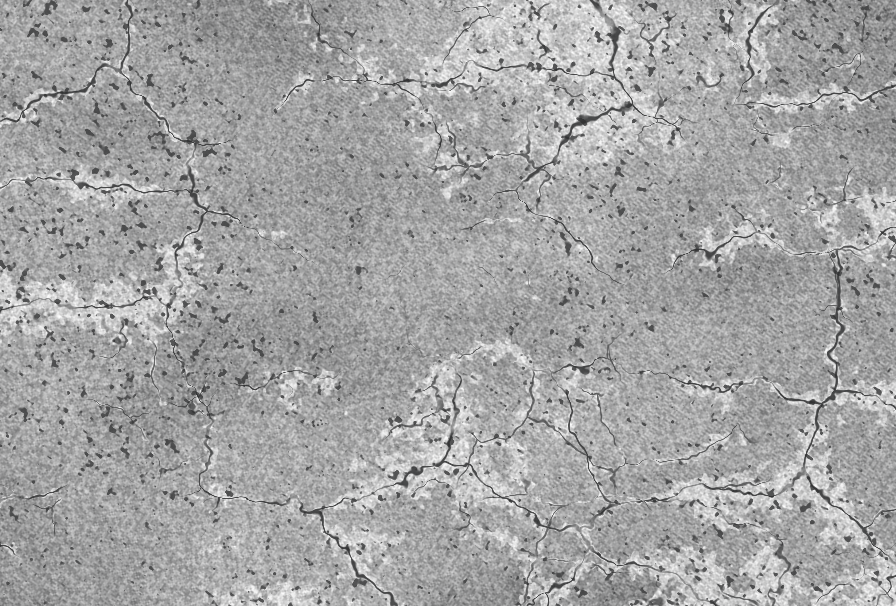
A WebGL 1 fragment shader for this texture:

```glsl
precision highp float;
// Weathered grey concrete with fine grain, dark pits and cracks edged by pale flaking.
uniform vec2 u_resolution;

float hash(vec2 p) {
  return fract(sin(dot(p, vec2(127.1, 311.7))) * 43758.5453);
}

float noise(vec2 p) {
  vec2 i = floor(p), f = fract(p);
  f = f * f * (3.0 - 2.0 * f);
  return mix(mix(hash(i), hash(i + vec2(1.0, 0.0)), f.x),
             mix(hash(i + vec2(0.0, 1.0)), hash(i + vec2(1.0, 1.0)), f.x), f.y);
}

float fbm(vec2 p) {
  float sum = 0.0, amplitude = 0.533;
  for (int i = 0; i < 4; i++) {
    sum += amplitude * noise(p);
    p = mat2(1.6, 1.2, -1.2, 1.6) * p + 17.3;
    amplitude *= 0.5;
  }
  return sum;
}

vec2 wander(vec2 p) {
  return vec2(noise(p), noise(p + 41.7)) - 0.5;
}

// Distance to the border between the two nearest scattered cell centres
float crackDistance(vec2 p) {
  vec2 cell = floor(p), nearest = vec2(9.0), second = vec2(9.0);
  for (int y = -1; y <= 1; y++) {
    for (int x = -1; x <= 1; x++) {
      vec2 id = cell + vec2(float(x), float(y));
      vec2 r = id + 0.1 + 0.8 * vec2(hash(id), hash(id + 57.3)) - p;
      if (dot(r, r) < dot(nearest, nearest)) {
        second = nearest;
        nearest = r;
      } else if (dot(r, r) < dot(second, second)) {
        second = r;
      }
    }
  }
  return dot(0.5 * (nearest + second), normalize(second - nearest));
}

// Dark line that thins out and breaks as its strength drops
float crackLine(float d, float width, float strength) {
  float w = width * strength;
  return (1.0 - smoothstep(0.3 * w, w + 0.0008, d)) * smoothstep(0.1, 0.6, strength);
}

void main() {
  vec2 p = gl_FragCoord.xy / u_resolution.y;
  vec2 uv = gl_FragCoord.xy / u_resolution;

  // Broad stains, darker towards the corners
  float tone = 0.705 + 0.19 * (fbm(p * 2.1 + 3.0) - 0.5);
  tone -= 0.17 * pow(length(uv - vec2(0.47, 0.58)), 2.5);
  tone -= 0.06 * smoothstep(0.5, 0.75, fbm(p * vec2(2.6, 5.0) + 31.0));
  tone += 0.04 * (noise(p * 42.0) - 0.5);

  // Two jagged crack networks, present only in places
  vec2 q = p + 0.12 * wander(p * 4.0) + 0.04 * wander(p * 17.0);
  q += 0.016 * wander(p * 48.0) + 0.007 * wander(p * 115.0);
  float mainCrack = crackDistance(q * vec2(2.9, 4.4) + 5.2) / 3.6;
  float hairCrack = crackDistance(q * vec2(6.0, 9.0) + 19.6) / 7.5;
  float mainStrength = smoothstep(0.3, 0.56, fbm(p * 3.1 + 8.4));
  float hairStrength = smoothstep(0.47, 0.66, fbm(p * 3.4 + 23.1));

  // Crumbled pale flakes beside the cracks, broken up by the grain
  float reach = 0.008 + 0.05 * smoothstep(0.3, 0.85, noise(p * 6.0 + 12.0));
  float pale = max(mainStrength * exp(-mainCrack / reach),
                   0.85 * hairStrength * exp(-hairCrack / (0.7 * reach)));
  float ragged = 0.9 * (fbm(p * 42.0 + 6.0) - 0.5) + 0.65 * (noise(p * 135.0 + 3.0) - 0.5);
  float flake = smoothstep(0.42, 0.62, pale + ragged * smoothstep(0.03, 0.3, pale));
  tone = mix(tone, 0.845, 0.88 * flake);

  // Sharp sandy grain on a tilted grid
  vec2 g = mat2(0.83, 0.56, -0.56, 0.83) * p;
  tone += 0.15 * (noise(g * vec2(165.0, 215.0)) - 0.5);
  tone += 0.24 * (noise(g * 345.0 + 9.0) - 0.5);

  // Small dark pits, clustered in patches and around the cracks
  float cluster = smoothstep(0.42, 0.7, fbm(p * 4.2 + 51.0));
  cluster = max(cluster, 0.85 * smoothstep(0.1, 0.6, pale));
  float pitNoise = 0.6 * noise(g * vec2(88.0, 104.0) + 2.0) + 0.4 * noise(g * 205.0 + 4.0);
  float pitEdge = mix(0.77, 0.655, cluster);
  float pit = smoothstep(pitEdge, pitEdge + 0.13, pitNoise);
  tone = mix(tone, 0.24, 0.85 * pit);

  // Thin crack lines of uneven weight, with gaps
  float weight = 0.3 + 1.1 * noise(p * 52.0 + 7.0);
  float gaps = smoothstep(0.2, 0.45, noise(p * 27.0 + 15.0));
  float line = max(crackLine(mainCrack, 0.0031 * weight, mainStrength),
                   0.8 * gaps * crackLine(hairCrack, 0.0024 * weight, hairStrength));
  tone = mix(tone, 0.18, 0.85 * line * mix(0.5, 1.0, gaps));

  // Nearly neutral grey, faintly cool in the darks
  vec3 color = vec3(tone) + vec3(-0.003, 0.0, 0.004) * (1.0 - tone);
  gl_FragColor = vec4(clamp(color, 0.0, 1.0), 1.0);
}
```
